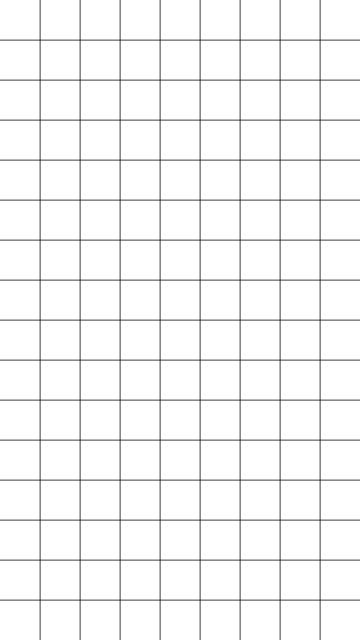
A Shadertoy shader for this pattern:

```glsl
// A plain grid of hairlines on white, nine cells across and sixteen down.
// Each axis finds its nearest inner line and measures how much of the pixel
// footprint that line covers, so thin lines keep their weight at any size.

const vec2  CELLS       = vec2(9.0, 16.0);  // repeats across and down
const float LINE_WIDTH  = 0.0206;           // in cells
const float LINE_OFFSET = 0.0025;           // shift right and down, in cells
const vec3  PAPER_COLOR = vec3(1.0);
const vec3  LINE_COLOR  = vec3(0.07);

// Share of each pixel covered by the nearest vertical (x) and horizontal (y) line.
vec2 lineCoverage(vec2 cellPos, vec2 pixelSize) {
    // Only inner lines are drawn; the outer border stays open.
    vec2 nearest = clamp(round(cellPos - LINE_OFFSET), vec2(1.0), CELLS - 1.0);
    vec2 dist = abs(cellPos - LINE_OFFSET - nearest);

    // Overlap of two intervals: the pixel and the line.
    vec2 halfPixel = 0.5 * pixelSize;
    float halfLine = 0.5 * LINE_WIDTH;
    vec2 overlap = min(dist + halfPixel, vec2(halfLine))
                 - max(dist - halfPixel, vec2(-halfLine));
    return clamp(overlap / pixelSize, 0.0, 1.0);
}

void mainImage(out vec4 fragColor, in vec2 fragCoord) {
    // Cell coordinates, counted from the top left
    vec2 uv = fragCoord / iResolution.xy;
    vec2 cellPos = vec2(uv.x, 1.0 - uv.y) * CELLS;
    vec2 pixelSize = CELLS / iResolution.xy;

    // Union of both line directions, so crossings are not darkened twice
    vec2 cover = lineCoverage(cellPos, pixelSize);
    float ink = 1.0 - (1.0 - cover.x) * (1.0 - cover.y);

    fragColor = vec4(mix(PAPER_COLOR, LINE_COLOR, ink), 1.0);
}
```
